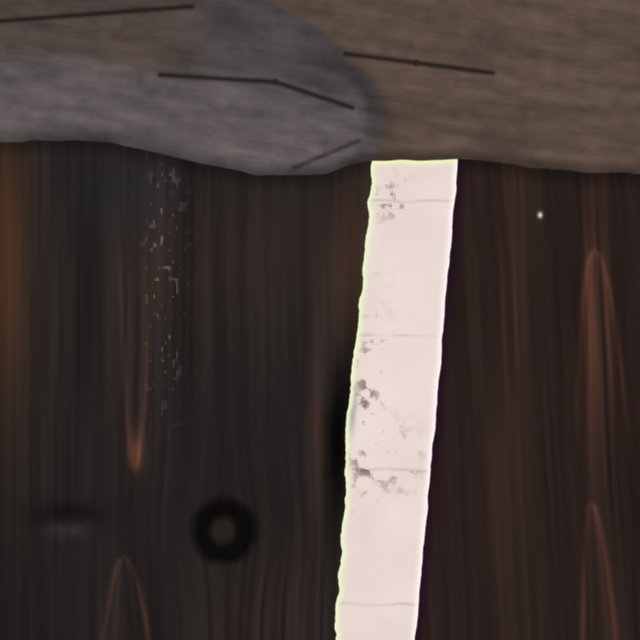
Give the GLSL for this texture, as a Shadertoy shader.

```glsl
// Dark weathered planks under a rough beam, with a pale torn gap between them.
// Stretched value noise makes the grain; curves bound the beam and the gap;
// soft spots, flame lines and segments add stains, knots and cracks.

float hash(vec2 p) {
  return fract(sin(dot(p, vec2(127.1, 311.7))) * 43758.5);
}

float noise(vec2 p) {
  vec2 i = floor(p), f = fract(p);
  f *= f * (3.0 - 2.0 * f);
  return mix(mix(hash(i), hash(i + vec2(1, 0)), f.x),
             mix(hash(i + vec2(0, 1)), hash(i + 1.0), f.x), f.y);
}

float fbm(vec2 p) {
  float sum = 0.0, amp = 0.5;
  for (int i = 0; i < 4; i++) {
    sum += amp * noise(p);
    p = p * 2.03 + 17.3;
    amp *= 0.5;
  }
  return sum;
}

// Soft bell around zero
float bell(float d, float width) {
  d /= width;
  return exp(-d * d);
}

// Soft elliptical stain
float spot(vec2 p, float x, float y, float rx, float ry) {
  return bell(p.x - x, rx) * bell(p.y - y, ry);
}

float crack(vec2 p, vec2 a, vec2 b) {
  vec2 ab = b - a;
  float t = clamp(dot(p - a, ab) / dot(ab, ab), 0.0, 1.0);
  return bell(length(p - a - ab * t), 0.004);
}

// Pointed grain opening from a tip; dir is +1 up, -1 down
float flame(vec2 p, vec2 tip, float dir, float spread) {
  float along = (p.y - tip.y) * dir;
  float side = abs(p.x - tip.x), halfWidth = spread * sqrt(max(along, 0.0));
  float lines = bell(side - halfWidth, 0.005) + 0.5 * bell(side - halfWidth * 0.5, 0.004);
  return lines * smoothstep(-0.01, 0.01, along) * (1.0 - smoothstep(0.18, 0.45, along));
}

float beamEdge(float x) {
  return 0.777 - 0.054 * smoothstep(0.13, 0.44, x) + 0.025 * smoothstep(0.48, 0.59, x)
    - 0.021 * smoothstep(0.7, 0.95, x) + 0.004 * noise(vec2(x * 35.0, 2));
}

float gapLeft(float y) {
  return 0.518 + 0.079 * y - 0.009 * bell(y - 0.37, 0.14) + 0.01 * fbm(vec2(y * 38.0, 5));
}

float gapRight(float y) {
  return 0.647 + 0.0885 * y + 0.006 * fbm(vec2(y * 30.0, 9));
}

vec3 planks(vec2 p, float left, float right) {
  float isRight = step((left + right) * 0.5, p.x);
  vec2 g = p;
  g.x += 0.012 * (fbm(p * vec2(5, 3)) - 0.5) + isRight * 0.05 * p.y;
  g.x -= (p.x - 0.349) * 0.4 * spot(p, 0.349, 0.172, 0.09, 0.09);
  float fine = noise(g * vec2(150, 4)), broad = fbm(g * vec2(24, 1.5));
  vec3 c = mix(vec3(0.155, 0.135, 0.13), vec3(0.17, 0.128, 0.115), isRight);
  c *= 0.62 + 0.24 * fine + 0.5 * broad;
  // Warm and blue stains
  vec3 rust = vec3(0.14, 0.073, 0.045);
  c += vec3(0.15, 0.07, 0.015) * spot(p, 0.0, 0.6, 0.045, 0.24);
  c += rust * 0.4 * broad * spot(p, 0.33, 0.6, 0.14, 0.1);
  c += vec3(0, 0.012, 0.035) * spot(p, 0.19, 0.7, 0.07, 0.06);
  c += rust * 0.75 * (1.0 - isRight) * spot(p, 0.548, 0.59, 0.035, 0.16);
  c += rust * 0.6 * spot(p, 0.495, 0.33, 0.014, 0.15);
  c += rust * fine * (0.6 * spot(p, 0.8, 0.55, 0.022, 0.3) + spot(p, 0.93, 0.48, 0.026, 0.2)
    + 0.4 * spot(p, 0.43, 0.04, 0.09, 0.12));
  // Pointed grain
  float tips = flame(g, vec2(0.212, 0.265), 1.0, 0.045) + flame(g, vec2(0.195, 0.13), -1.0, 0.1)
    + flame(g, vec2(0.96, 0.61), -1.0, 0.075) + flame(g, vec2(0.935, 0.215), -1.0, 0.055);
  c += rust * 0.9 * tips * (0.35 + 0.6 * fine);
  c += rust * 1.2 * spot(p, 0.213, 0.295, 0.012, 0.03);
  // Knots
  float ring = length(p - vec2(0.349, 0.172)) + 0.012 * (fbm(p * 30.0) - 0.5);
  c *= 1.0 - 0.65 * (1.0 - smoothstep(0.04, 0.062, ring));
  c += vec3(0.12, 0.09, 0.075) * (1.0 - smoothstep(0.01, 0.03, ring));
  c *= 1.0 - 0.45 * spot(p, 0.105, 0.194, 0.055, 0.022);
  c += vec3(0.17, 0.14, 0.15) * spot(p, 0.105, 0.176, 0.032, 0.015) * fbm(p * 60.0);
  // Pale flecks
  float flecks = smoothstep(0.72, 0.9, noise(p * vec2(170, 110)));
  c += 0.18 * flecks * spot(p, 0.258, 0.57, 0.03, 0.19);
  c += 0.7 * spot(p, 0.844, 0.664, 0.004, 0.005);
  // Shadow and violet fringe beside the gap
  c *= 1.0 - 0.8 * spot(p, left - 0.012, 0.32, 0.019, 0.13);
  return mix(c, vec3(0.13, 0.055, 0.11), isRight * 0.75 * bell(p.x - right, 0.014));
}

vec3 plaster(vec2 p, float left, float right, float top) {
  vec3 c = vec3(0.915, 0.85, 0.822) + 0.05 * (fbm(p * 16.0) - 0.48);
  float worn = spot(p, left + 0.025, 0.38, 0.022, 0.12) + spot(p, 0.61, 0.69, 0.035, 0.03)
    + spot(p, 0.6, 0.28, 0.045, 0.05);
  c -= worn * 0.34 * smoothstep(0.52, 0.75, fbm(p * 65.0));
  // Faint cross creases
  float height = (p.y - 0.053 - 0.006 * noise(p * 35.0)) / 0.21;
  c -= 0.09 * bell(fract(height + 0.5) - 0.5, 0.012) * noise(vec2(p.x * 30.0, floor(height + 0.5)));
  // Gray hollow and bright rims
  c = mix(c, vec3(0.58), 0.8 * spot(p, left + 0.008, 0.355, 0.006, 0.035));
  c = mix(c, vec3(0.93, 0.98, 0.8), bell(p.x - left, 0.007));
  c = mix(c, vec3(1, 0.97, 0.96), bell(right - p.x, 0.007));
  return mix(c, vec3(0.94, 0.98, 0.74), bell(top - p.y, 0.007));
}

vec3 beam(vec2 p, float edge) {
  float grain = fbm(vec2(p.x * 14.0, p.y * 65.0 + p.x * 9.0)), pits = fbm(p * 55.0);
  float faceEnd = 0.59 - 5.0 * pow(abs(p.y - 0.81), 2.0) + 0.02 * pits;
  float ridge = 0.9 - 0.22 * p.x * p.x + 0.012 * grain;
  vec3 upper = mix(vec3(0.305, 0.26, 0.24), vec3(0.285, 0.265, 0.275), smoothstep(0.24, 0.38, p.x));
  vec3 face = mix(vec3(0.365, 0.335, 0.335), upper, smoothstep(-0.015, 0.02, p.y - ridge));
  vec3 c = mix(face, vec3(0.35, 0.29, 0.255), smoothstep(-0.012, 0.012, p.x - faceEnd));
  c *= 0.72 + 0.4 * grain + 0.2 * pits;
  c *= 1.0 - 0.28 * spot(p, faceEnd - 0.012, 0.82, 0.025, 0.08);
  vec2 bend = vec2(0.43, 0.872), knee = vec2(0.65, 0.902);
  float cracks = crack(p, vec2(0, 0.967), vec2(0.3, 0.99)) + crack(p, bend, vec2(0.25, 0.883))
    + crack(p, bend, vec2(0.55, 0.832)) + crack(p, knee, vec2(0.54, 0.916))
    + crack(p, knee, vec2(0.77, 0.886)) + 0.6 * crack(p, vec2(0.46, 0.738), vec2(0.56, 0.78));
  c = mix(c, vec3(0.11, 0.085, 0.085), min(cracks, 1.0) * 0.75);
  return c * (0.72 + 0.28 * smoothstep(0.0, 0.025, p.y - edge));
}

void mainImage(out vec4 fragColor, in vec2 fragCoord) {
  vec2 p = fragCoord / iResolution.xy;
  float soft = max(0.002, 1.0 / iResolution.y);
  float left = gapLeft(p.y), right = gapRight(p.y), edge = beamEdge(p.x);
  float gap = smoothstep(-soft, soft, min(p.x - left, right - p.x));
  vec3 color = planks(p, left, right) * (0.75 + 0.25 * smoothstep(0.0, 0.03, edge - p.y));
  color = mix(color, plaster(p, left, right, edge), gap);
  color = mix(color, beam(p, edge), smoothstep(-soft, soft, p.y - edge));
  fragColor = vec4(clamp(color, 0.0, 1.0), 1);
}
```
